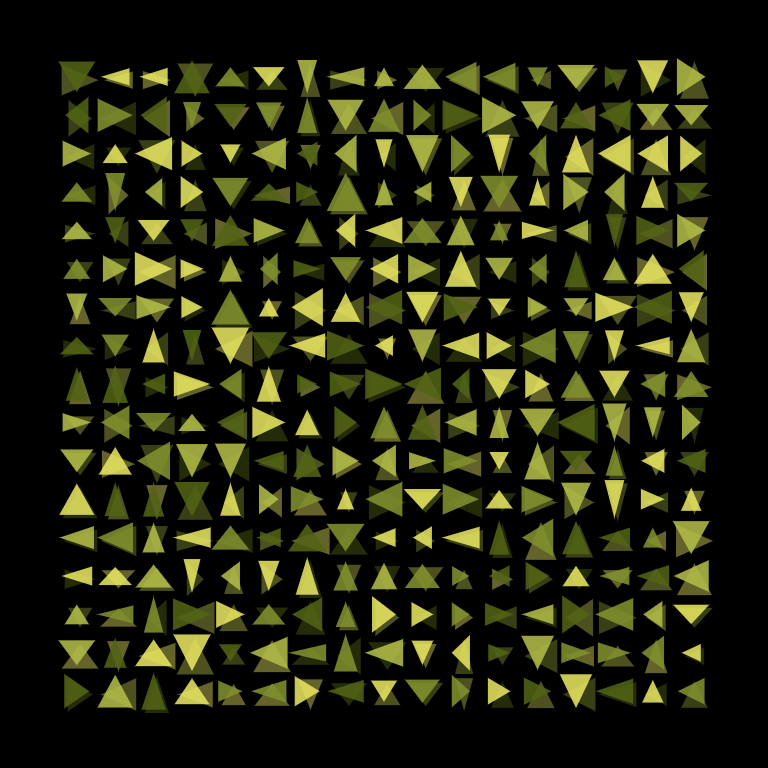
Give the GLSL for this pattern, as a Shadertoy shader.

```glsl
const float GRID_COUNT = 17.0;
const float CELL = 0.05;                       // cell pitch, canvas units
const float MIN_SIDE = 0.022;                  // smallest triangle box side
const float MAX_SIDE = 0.050;                  // largest triangle box side
const vec2 BACK_SHIFT = vec2(0.0043, -0.0043);
const float BACK_ALPHA = 0.43;
const float FRONT_ALPHA = 0.87;
const vec3 YELLOW = vec3(0.91, 0.90, 0.38);
const vec3 LIME = vec3(0.70, 0.74, 0.28);
const vec3 OLIVE = vec3(0.51, 0.57, 0.18);
const vec3 MOSS = vec3(0.32, 0.39, 0.08);

float hash(vec2 cell, float seed) {
    vec3 p = fract(vec3(cell, seed) * vec3(0.1031, 0.1130, 0.0973) + 0.137);
    p += dot(p, p.yzx + 33.33);
    return fract((p.x + p.y) * p.z);
}

vec3 pickTone(float r) {
    if (r < 0.25) return YELLOW;
    if (r < 0.50) return LIME;
    if (r < 0.75) return OLIVE;
    return MOSS;
}

// Isosceles triangle filling a box, pointing one of four ways
float triangleDistance(vec2 p, vec2 size, float turn) {
    if (mod(turn, 2.0) > 0.5) {
        p = p.yx;
        size = size.yx;
    }
    if (turn > 1.5) p.y = -p.y;
    vec2 slope = vec2(size.y, 0.5 * size.x);
    float sides = dot(vec2(abs(p.x), p.y - 0.5 * size.y), slope) / length(slope);
    return max(sides, -p.y - 0.5 * size.y);
}

void paintTriangle(inout vec3 col, vec2 p, vec2 size, vec2 cell,
                   float seed, float alpha, float pixel) {
    float turn = floor(4.0 * hash(cell, seed));
    vec3 tone = pickTone(hash(cell, seed + 1.0));
    float d = triangleDistance(p, size, turn);
    col = mix(col, tone, alpha * clamp(0.5 - d / pixel, 0.0, 1.0));
}

void mainImage(out vec4 fragColor, in vec2 fragCoord) {
    float scale = min(iResolution.x, iResolution.y);
    float pixel = 1.0 / scale;
    vec2 p = (fragCoord - 0.5 * iResolution.xy) / scale;
    vec2 home = floor(p / CELL + 0.5 * GRID_COUNT);
    vec3 col = vec3(0.0);

    // Shifted triangles spill right and down, so visit the left and upper cells too
    for (int j = 1; j >= 0; j--) {
        for (int i = -1; i <= 0; i++) {
            vec2 cell = home + vec2(i, j);
            if (any(lessThan(cell, vec2(0.0))) ||
                any(greaterThanEqual(cell, vec2(GRID_COUNT)))) continue;
            vec2 q = p - (cell + 0.5 - 0.5 * GRID_COUNT) * CELL;
            vec2 size = mix(vec2(MIN_SIDE), vec2(MAX_SIDE),
                            vec2(hash(cell, 1.0), hash(cell, 2.0)));
            paintTriangle(col, q - BACK_SHIFT, size, cell, 3.0, BACK_ALPHA, pixel);
            paintTriangle(col, q, size, cell, 5.0, FRONT_ALPHA, pixel);
        }
    }
    fragColor = vec4(col, 1.0);
}
```
